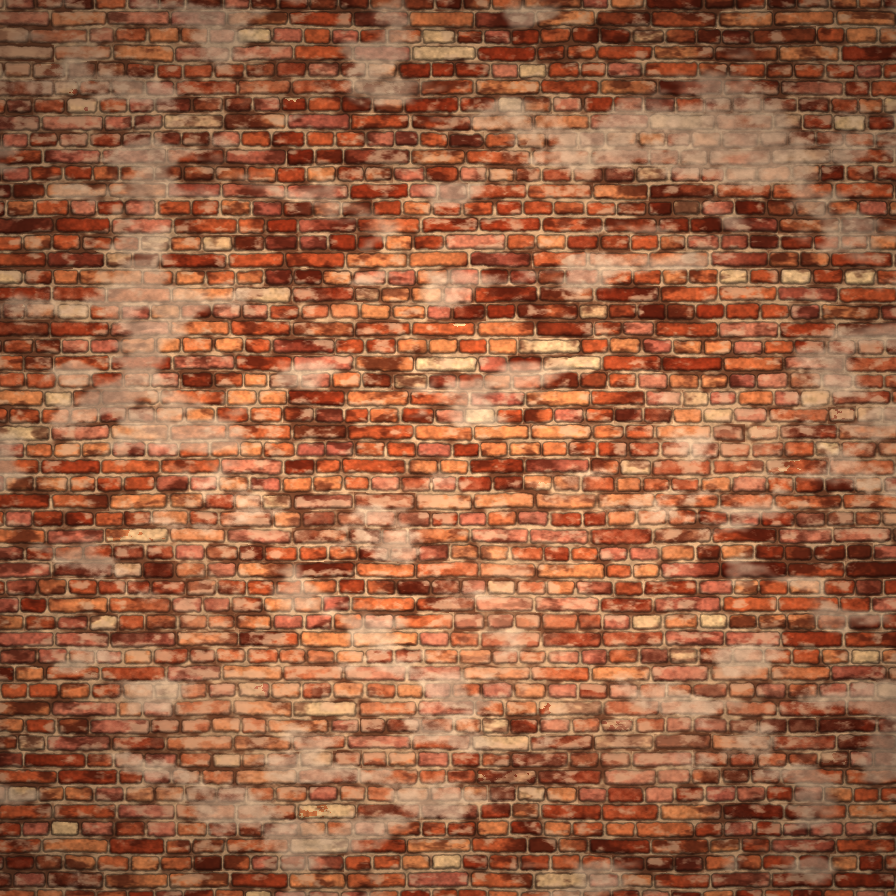
This texture is drawn by a three.js fragment shader. Its source:

```glsl
varying vec2 vUv;

float hash(vec2 p) {
  vec3 q = fract(vec3(p.xyx) * 0.1031);
  q += dot(q, q.yzx + 33.33);
  return fract((q.x + q.y) * q.z);
}

float noise(vec2 p) {
  vec2 i = floor(p), f = fract(p);
  f = f * f * (3.0 - 2.0 * f);
  return mix(mix(hash(i), hash(i + vec2(1.0, 0.0)), f.x),
             mix(hash(i + vec2(0.0, 1.0)), hash(i + 1.0), f.x), f.y);
}

float fbm(vec2 p) {
  float sum = 0.0, amp = 0.5;
  for (int i = 0; i < 4; i++) {
    sum += amp * noise(p);
    p = p * 2.03 + 17.3;
    amp *= 0.5;
  }
  return sum / 0.9375;
}

float roundedBox(vec2 p, vec2 halfSize, float radius) {
  vec2 q = abs(p) - halfSize + radius;
  return length(max(q, 0.0)) + min(max(q.x, q.y), 0.0) - radius;
}

void main() {
  // Wall space: one unit is one of 52 courses
  vec2 wall = vUv * 52.0 + vec2(0.0, 19.6);
  wall.y += 0.16 * (noise(wall * vec2(0.3, 0.5)) - 0.5);
  float course = floor(wall.y);
  float headerCourse = mod(course, 2.0);

  // Alternate courses of headers and stretchers, with a few strays
  float along = wall.x + 0.55 * noise(vec2(wall.x * 0.45, course * 7.0));
  along += 0.9 * hash(vec2(course, 3.0)) + 1.1 * headerCourse;
  float width = 3.525;
  float slot = floor(along / width);
  if (hash(vec2(slot, course) + 41.0) < mix(0.14, 0.93, headerCourse)) width *= 0.5;
  float brickIndex = floor(along / width);
  vec2 id = vec2(brickIndex + 0.37 * width, course);
  vec2 local = vec2(along - (brickIndex + 0.5) * width, fract(wall.y) - 0.5);

  // Chipped brick outline
  vec2 halfSize = vec2(0.5 * width - 0.09, 0.41 - 0.05 * hash(id + 8.0));
  float edge = roundedBox(local, halfSize, 0.17);
  edge += 0.16 * (fbm(wall * 2.6) - 0.5);
  float brickMask = 1.0 - smoothstep(-0.06, 0.06, edge);

  // Weathering spread over many bricks
  float grain = fbm(wall * vec2(2.2, 3.2) + 5.0);
  float speckle = noise(wall * 6.5);
  float patches = fbm(wall * vec2(0.10, 0.19) + 31.0);
  float streaks = fbm(vec2(wall.x * 0.16, course * 0.55) + 70.0);
  float soot = smoothstep(0.48, 0.76, streaks + 0.28 * (hash(id + 12.0) - 0.5));
  float lime = smoothstep(0.46, 0.78, patches + 0.25 * (grain - 0.5));

  // Fired clay tones, from deep red to orange and buff
  float tone = hash(id + 19.0);
  vec3 clay = mix(vec3(0.59, 0.20, 0.10), vec3(0.77, 0.34, 0.18), smoothstep(0.0, 0.42, tone));
  clay = mix(clay, vec3(0.89, 0.53, 0.31), smoothstep(0.4, 0.95, tone));
  clay = mix(clay, vec3(0.79, 0.44, 0.35), 0.65 * step(0.78, hash(id + 27.0)));
  float buff = step(0.945, hash(id + 55.0) + 0.05 * lime);
  clay = mix(clay, vec3(0.94, 0.77, 0.54), 0.85 * buff);
  clay = mix(clay, vec3(0.40, 0.12, 0.06), 0.72 * soot * (1.0 - 0.7 * buff));
  clay *= 0.68 + 0.45 * grain + 0.20 * speckle;

  // Burnt blotches and pale scuffs
  float burn = smoothstep(0.52, 0.74, fbm(wall * vec2(0.75, 1.5) + 90.0) + 0.16 * soot);
  clay = mix(clay, vec3(0.27, 0.09, 0.05), 0.65 * burn);
  float scuff = smoothstep(0.53, 0.76, fbm(wall * vec2(1.0, 1.7) + 140.0) + 0.13 * lime);
  clay = mix(clay, vec3(0.92, 0.72, 0.55), 0.65 * scuff);
  clay = mix(clay, vec3(0.87, 0.62, 0.46), 0.48 * lime);

  // Lit upper arris and shaded lower arris
  float rim = smoothstep(-0.20, -0.02, edge);
  clay *= 1.0 - rim * mix(0.42, 0.08, smoothstep(-0.35, 0.35, local.y));

  // Sandy mortar with dirt in the joints
  vec3 mortar = vec3(0.86, 0.66, 0.48) * (0.68 + 0.48 * grain);
  float dirt = smoothstep(0.40, 0.72, fbm(wall * vec2(0.8, 1.3) + 210.0) + 0.15 * soot);
  mortar = mix(mortar, vec3(0.33, 0.15, 0.08), 0.78 * dirt);
  float contact = 1.0 - smoothstep(0.0, 0.09, abs(edge - 0.02));
  vec3 color = mix(mortar, clay, brickMask);
  color *= 1.0 - 0.34 * contact * (1.0 - 0.5 * lime);

  // Smeared plaster over bricks and joints
  float plaster = smoothstep(0.60, 0.74, fbm(wall * vec2(0.23, 0.48) + 260.0) + 0.10 * lime);
  color = mix(color, vec3(0.91, 0.76, 0.62) * (0.78 + 0.35 * grain), 0.62 * plaster);

  // Warm central light falling off to the corners
  float fromCenter = length((vUv - vec2(0.5, 0.48)) * vec2(0.95, 1.05));
  color *= mix(1.17, 0.62, smoothstep(0.12, 0.76, fromCenter));
  gl_FragColor = vec4(clamp(color, 0.0, 1.0), 1.0);
}
```
